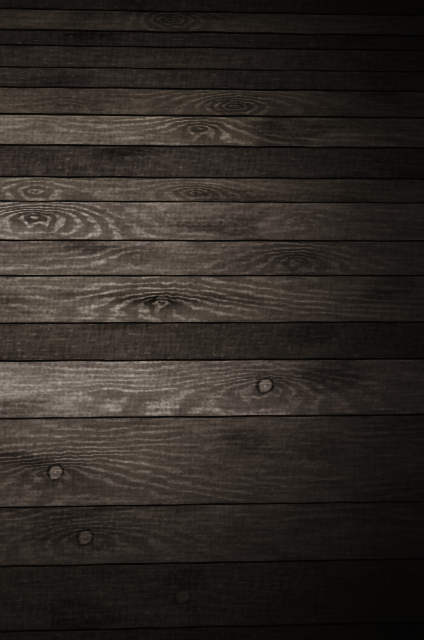
Write a WebGL 1 fragment shader that draws this texture.

```glsl
precision highp float;
uniform vec2 u_resolution;

float hash(float n) {
  return fract(sin(n * 12.9898) * 4375.85);
}

vec2 gradientAt(vec2 cell) {
  float angle = 6.2832 * fract(sin(dot(cell, vec2(12.71, 31.17))) * 4375.85);
  return vec2(cos(angle), sin(angle));
}

float noise(vec2 p) {
  vec2 i = floor(p), f = fract(p);
  vec2 w = f * f * f * (f * (f * 6.0 - 15.0) + 10.0);
  vec2 e = vec2(1.0, 0.0);
  float a = dot(gradientAt(i), f);
  float b = dot(gradientAt(i + e), f - e);
  float c = dot(gradientAt(i + e.yx), f - e.yx);
  float d = dot(gradientAt(i + 1.0), f - 1.0);
  return mix(mix(a, b, w.x), mix(c, d, w.x), w.y);
}

// Bends the growth rings around a knot; returns the shade of its heart
float knot(vec2 d, float size, float strength, float heartiness, float px, inout float level, inout float swirl) {
  d += 0.35 * size * vec2(noise(d * 70.0 + size * 900.0), noise(d * 70.0 + 9.0));
  float pull = exp(-length(d * vec2(0.3, 1.0)) / (size * 2.8));
  level += 7.0 * strength * pull;
  swirl += strength * pull;
  float r = length(d * vec2(0.85, 1.0));
  float heart = 1.0 - smoothstep(size * 0.62 - px, size * 0.62 + px, r);
  float rim = exp(-pow((r - size * 0.72) / (size * 0.14), 2.0));
  float core = 0.3 + 0.15 * sin(r / size * 22.0);
  vec2 s = d * vec2(0.4, 1.0) + vec2(0.0, 0.3 * size);
  float shadow = exp(-dot(s, s) / (size * size * 2.5));
  return strength * (heartiness * (core * heart - 0.4 * rim) - 0.3 * shadow * (1.0 - heart * heartiness));
}

void main() {
  vec2 uv = gl_FragCoord.xy / u_resolution;
  float px = 1.0 / u_resolution.y;
  float depth = 1.0 - uv.y;
  // Seams fan out slightly from left to right
  float v = depth - uv.x * (0.0115 - 0.027 * depth);
  vec2 p = vec2(uv.x * 0.664, v);
  v += 0.0012 * noise(vec2(uv.x * 9.0, floor(v * 20.0)));

  // Upper edge, tone and knot position of each board, top to bottom
  mat4 seams = mat4(0.013, 0.046, 0.07, 0.104, 0.135, 0.178, 0.226, 0.276,
                    0.314, 0.375, 0.431, 0.505, 0.564, 0.654, 0.793, 0.885);
  mat4 tones = mat4(0.34, 0.22, 0.25, 0.24, 0.34, 0.43, 0.23, 0.36,
                    0.42, 0.38, 0.4, 0.22, 0.45, 0.33, 0.3, 0.22);
  mat4 knots = mat4(0.4, 0.26, 0.72, 0.9, 0.55, 0.47, 0.29, 0.46,
                    0.08, 0.7, 0.38, 0.85, 0.625, 0.13, 0.2, 0.43);
  float top = -0.02, bottom = 0.987, tone = 0.2, knotX = 0.3, id = 0.0;
  for (int i = 0; i < 4; i++) {
    for (int j = 0; j < 4; j++) {
      float edge = seams[i][j];
      if (v > edge) {
        top = edge;
        tone = tones[i][j];
        knotX = knots[i][j];
        id = float(i * 4 + j) + 1.0;
      } else {
        bottom = min(bottom, edge);
      }
    }
  }
  if (v > 0.987) {
    top = 0.987;
    bottom = 1.08;
    tone = 0.17;
    id = 17.0;
  }
  float height = bottom - top;
  vec2 q = p + vec2(id * 7.3, id * 3.1);
  float rough = 1.0 - smoothstep(0.22, 0.33, tone);

  // Growth rings: drifting contours pulled around two knots
  float level = p.y * 60.0 + 3.6 * noise(q * vec2(2.8, 14.0)) + 0.5 * noise(q * vec2(18.0, 75.0));
  float swirl = 0.0;
  float size = min(0.0145, 0.2 * height);
  float heartiness = smoothstep(0.065, 0.09, height);
  vec2 first = vec2(knotX * 0.664, top + height * (0.35 + 0.3 * hash(id + 2.0)));
  vec2 second = vec2(fract(knotX + 0.62) * 0.664, top + height * (0.25 + 0.5 * hash(id + 5.0)));
  float shade = knot(p - first, size, 1.0 - 0.4 * rough, heartiness, px, level, swirl);
  shade += knot(p - second, size * 0.7, 0.5 * hash(id + 8.0) + 0.1, 0.3, px, level, swirl);

  // Fibres, saw marks, pale pores and broad stains
  float fibre = noise(q * vec2(16.0, 240.0)) + 0.7 * noise(q * vec2(60.0, 190.0));
  float grit = noise(q * vec2(210.0, 250.0));
  float saw = noise(vec2(q.x * 200.0 + q.y * 30.0, q.y * 45.0));
  float pores = smoothstep(0.3, 0.5, noise(q * vec2(85.0, 200.0) + 5.0));
  float stain = noise(q * vec2(4.0, 17.0)) + 0.6 * noise(q * vec2(13.0, 50.0) + 3.0);
  float smudge = smoothstep(0.2, 0.45, noise(q * vec2(6.0, 22.0) + 8.0));
  shade += 0.26 * fibre + 0.2 * grit + (0.13 + 0.15 * rough) * saw;
  shade += (0.12 + 0.3 * rough) * pores + 0.22 * stain - 0.28 * smudge;

  // Thin pale ring lines, broken by the fibres
  float line = 1.0 - smoothstep(0.08, 0.32, abs(fract(level) - 0.5));
  float figure = smoothstep(0.0, 0.3, noise(q * vec2(4.0, 15.0) + 4.0));
  float ringStrength = 0.05 + 0.2 * figure + 0.4 * min(swirl, 0.6);
  shade += (line - 0.4) * ringStrength * (1.0 - 0.6 * rough) * (1.0 + 0.9 * fibre + 0.7 * grit);

  // Dark gaps with a worn lip below them
  float gap = min(v - top, bottom - v);
  float gapWidth = 0.0009 + 0.0007 * hash(id) + 0.0008 * noise(vec2(uv.x * 14.0, id * 1.7));
  float lip = exp(-pow((v - top - 0.003) / 0.0011, 2.0));
  shade += lip * (0.1 + 0.5 * noise(vec2(q.x * 30.0, id + 0.5)));
  float wood = smoothstep(gapWidth - 0.6 * px, gapWidth + 0.6 * px, gap);
  wood *= 0.82 + 0.18 * smoothstep(0.0, 0.005, gap);

  // Light falls from the left and fades at the top and bottom
  float light = mix(1.0, 0.2, smoothstep(0.25, 1.05, uv.x));
  light *= smoothstep(-0.25, 0.36, depth) * (1.0 - 0.65 * smoothstep(0.6, 1.0, depth));
  float value = tone * max(1.0 + shade, 0.15) * light * mix(0.1, 1.0, wood) + 0.01;
  float glow = min(value * 2.0, 1.0);
  vec3 tint = mix(vec3(1.0, 0.86, 0.75), vec3(1.0, 0.92, 0.84), glow * glow * glow);
  tint.b += 0.04 * (hash(id + 3.0) - 0.5);
  gl_FragColor = vec4(value * tint, 1.0);
}
```
